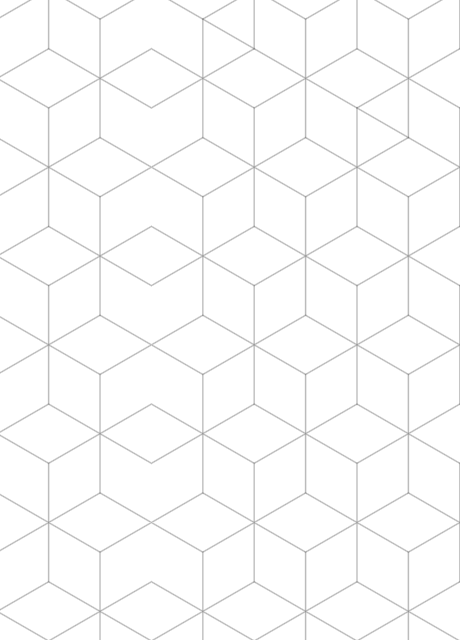
Give the GLSL for this pattern, as a WebGL 1 fragment shader.

```glsl
precision highp float;
// Thin grey outlines of stacked isometric cubes, with one column left open and two split faces.

uniform vec2 u_resolution;

#define ORIGIN vec2(0.0760, 0.8776)  // centre of the reference top face
#define COLUMN 0.0803                // half width of a cube
#define HALF_SIDE 0.04627            // half length of a cube edge
#define LINE_WIDTH 0.00098
#define FEATHER 1.3                  // reach of the smoothing filter in pixels
#define OPEN_COLUMN 2.0              // column without upright edges
#define SPLIT_START vec2(3.0, 2.0)   // upper end of the first split
#define SPLIT_STEP vec2(3.0, -3.0)   // offset to the second split
#define PAPER vec3(1.0)
#define INK vec3(0.40)

// Tent-filtered coverage of a thin line whose axis lies at distance d.
float lineCoverage(float d) {
  float reach = max(FEATHER / u_resolution.y, LINE_WIDTH);
  return LINE_WIDTH / reach * clamp(1.0 - d / reach, 0.0, 1.0);
}

float segmentDistance(vec2 p, vec2 a, vec2 b) {
  vec2 ab = b - a;
  return length(p - a - ab * clamp(dot(p - a, ab) / dot(ab, ab), 0.0, 1.0));
}

// Rhombic top face, in lattice units around its centre.
float rhombusDistance(vec2 local, vec2 unit) {
  return abs(abs(local.x) + abs(local.y) - 1.0) / length(1.0 / unit);
}

// Upright edges follow every column but stop at the top faces.
float uprightDistance(vec2 q, vec2 local) {
  float column = floor(q.x + 0.5);
  if (abs(column - OPEN_COLUMN) < 0.5) return 1.0;
  float d = abs(q.x - column) * COLUMN;
  if (abs(local.x) < 0.5) d = max(d, (1.0 - abs(local.y)) * HALF_SIDE);
  return d;
}

void main() {
  vec2 unit = vec2(COLUMN, HALF_SIDE);
  vec2 q = (gl_FragCoord.xy / u_resolution.y - ORIGIN) / unit;

  // Staggered rows: three units high, shifted by one column each.
  float row = floor(q.y / 3.0 + 0.5);
  vec2 local = vec2(mod(q.x - row + 1.0, 2.0) - 1.0, q.y - 3.0 * row);

  // Overlapping lines darken where they meet.
  float bare = 1.0 - lineCoverage(rhombusDistance(local, unit));
  bare *= 1.0 - lineCoverage(uprightDistance(q, local));

  // Diagonals that split two side faces.
  for (int i = 0; i < 2; i++) {
    vec2 start = SPLIT_START + float(i) * SPLIT_STEP;
    vec2 end = start + vec2(1.0, -1.0);
    bare *= 1.0 - lineCoverage(segmentDistance(q * unit, start * unit, end * unit));
  }

  gl_FragColor = vec4(mix(INK, PAPER, bare), 1.0);
}
```
